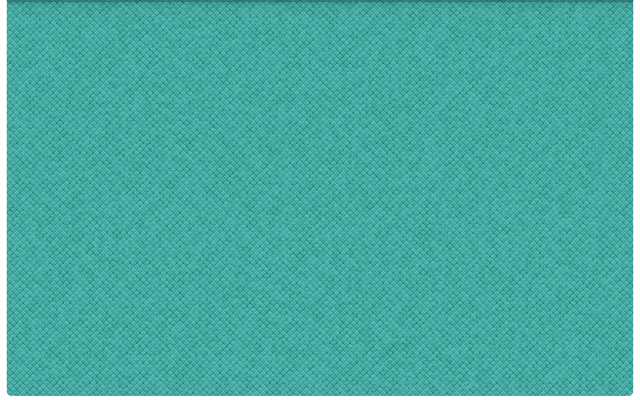
Give the GLSL for this texture, as a WebGL 1 fragment shader.

```glsl
precision highp float;
// A teal woven panel on white: a fine lattice of bevelled diamonds,
// 96 across and 60 down, with uneven threads, cellular grain and dark pits.
// Folded diagonal coordinates draw the lattice; a box distance cuts the panel.

uniform vec2 u_resolution;

const float ROWS = 60.0;
const vec3 DEEP_TEAL = vec3(0.19, 0.58, 0.54);
const vec3 PALE_TEAL = vec3(0.34, 0.73, 0.71);
const vec3 WHITE = vec3(1.0);

float hash(vec2 p) {
  return fract(sin(dot(p, vec2(127.1, 311.7))) * 4375.85);
}

// Distance to the nearest jittered point
float cellular(vec2 p) {
  vec2 cell = floor(p);
  float nearest = 2.0;
  for (int j = -1; j <= 1; j++) {
    for (int i = -1; i <= 1; i++) {
      vec2 id = cell + vec2(float(i), float(j));
      vec2 point = id + vec2(hash(id), hash(id + 37.0));
      nearest = min(nearest, distance(p, point));
    }
  }
  return nearest;
}

// Soft line of the given half width
float line(float d, float halfWidth, float soft) {
  return 1.0 - smoothstep(halfWidth - soft, halfWidth + soft, abs(d));
}

float roundedBox(vec2 p, vec2 halfSize, float radius) {
  vec2 q = abs(p) - halfSize + radius;
  return length(max(q, 0.0)) + min(max(q.x, q.y), 0.0) - radius;
}

// Brightness of the weave, 0 deep to 1 pale; q counts diamonds
float weave(vec2 q, float soft) {
  vec2 diagonal = vec2(q.x + q.y, q.y - q.x);
  vec2 id = floor(diagonal);
  vec2 f = diagonal - id;

  // Diamond face, each a little different
  float tone = 0.62 + 0.26 * (hash(id) - 0.5);

  // Pale upper edges and dark lower edges
  float upper = max(line(f.x - 0.8, 0.1, soft), line(f.y - 0.8, 0.1, soft));
  float lower = max(line(f.x - 0.06, 0.12, soft), line(f.y - 0.06, 0.12, soft));
  tone += 0.36 * upper;
  tone -= (0.4 + 0.3 * hash(id + 11.0)) * lower;

  // Pits at some crossings
  vec2 corner = floor(diagonal + 0.5);
  float pit = line(length(diagonal - corner), 0.22, soft);
  tone -= 0.6 * pit * step(0.6, hash(corner + 71.0));

  // Fine grain
  return tone + 0.45 * (cellular(q * 3.1) - 0.42);
}

void main() {
  float aspect = u_resolution.x / u_resolution.y;
  float pixel = 1.0 / u_resolution.y;
  vec2 p = gl_FragCoord.xy * pixel;

  // Woven surface
  float soft = clamp(0.7 * ROWS * pixel, 0.02, 0.18);
  vec3 color = mix(DEEP_TEAL, PALE_TEAL, clamp(weave(p * ROWS, soft), -0.3, 1.1));

  // Shadow and thin dark rule along the top
  float depth = 1.0 - p.y;
  color *= 1.0 - 0.16 * exp(-depth * 90.0);
  color *= 1.0 - 0.22 * line(depth - 0.003, 0.002, pixel);

  // Panel with white margins; its rounded top lies beyond the canvas
  vec2 margin = vec2(0.0167, 0.0104);
  vec2 halfSize = vec2(0.5 * aspect - margin.x, 0.6);
  vec2 center = vec2(0.5 * aspect, margin.y + halfSize.y);
  float d = roundedBox(p - center, halfSize, 0.0125);
  float outside = smoothstep(-0.5 * pixel, 0.5 * pixel, d);
  gl_FragColor = vec4(mix(color, WHITE, outside), 1.0);
}
```
